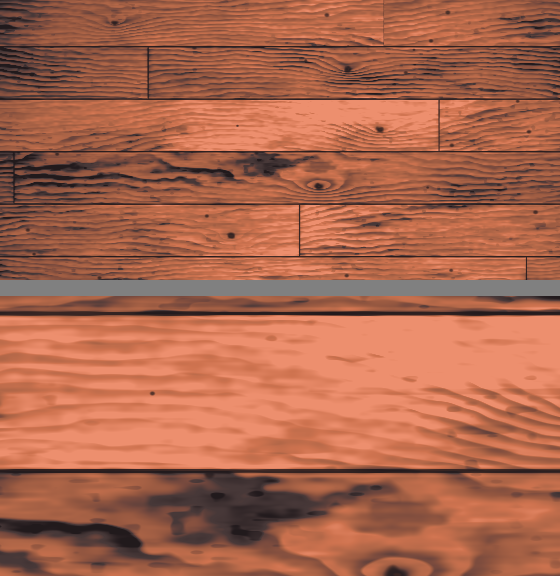
Top, the full canvas; bottom, a detail of the centre.
Reproduce this texture procedurally as a WebGL 1 fragment shader.

```glsl
precision highp float;
uniform vec2 u_resolution;

// Layout, in canvas heights
const vec2 CANVAS = vec2(2.0, 1.0);
const float PITCH = 0.1875;
const float TOP_OFFSET = 0.0208;
const float SEAM_HALF = 0.0023;
const float JOINT_HALF = 0.0021;
const float KNOT_RADIUS = 0.013;

// Per-row values, rows 0-2 and rows 3-5 counted from the top
const vec3 JOINT_UPPER = vec3(1.370, 0.529, 1.568);
const vec3 JOINT_LOWER = vec3(0.050, 1.070, 1.880);
const vec3 KNOT_UPPER = vec3(0.41, 1.245, 1.357);
const vec3 KNOT_LOWER = vec3(1.14, 0.826, 0.30);
const vec3 TONE_UPPER = vec3(0.00, -0.06, 0.11);
const vec3 TONE_LOWER = vec3(-0.08, 0.05, 0.05);

// Grain, wear and light
const float RINGS = 52.0;
const float RING_WARP = 7.0;
const float RING_CONTRAST = 0.30;
const float FIBRE_CONTRAST = 0.26;
const float BLOTCH_CONTRAST = 0.45;
const float STAIN_DEPTH = 0.34;
const float FLECK_DEPTH = 0.22;
const vec2 LIGHT_CENTRE = vec2(1.2, 0.38);
const float BASE_TONE = 0.89;
const float FALLOFF = 0.60;

const vec3 GAP = vec3(0.13, 0.10, 0.11);
const vec3 CHAR = vec3(0.28, 0.22, 0.22);
const vec3 UMBER = vec3(0.45, 0.28, 0.24);
const vec3 BROWN = vec3(0.58, 0.34, 0.25);
const vec3 RUST = vec3(0.69, 0.40, 0.28);
const vec3 AMBER = vec3(0.81, 0.45, 0.31);
const vec3 PEACH = vec3(0.93, 0.56, 0.43);

float hash(vec2 p) {
  vec3 q = fract(p.xyx * 0.1031);
  q += dot(q, q.yzx + 33.33);
  return fract((q.x + q.y) * q.z);
}

float noise(vec2 p) {
  vec2 i = floor(p), f = fract(p);
  f = f * f * (3.0 - 2.0 * f);
  return mix(mix(hash(i), hash(i + vec2(1.0, 0.0)), f.x),
             mix(hash(i + vec2(0.0, 1.0)), hash(i + 1.0), f.x), f.y);
}

float fbm(vec2 p) {
  float sum = 0.0, amp = 0.5;
  for (int i = 0; i < 4; i++) {
    sum += amp * noise(p);
    p = p * 2.03 + 7.1;
    amp *= 0.5;
  }
  return sum / 0.9375;
}

float pickRow(vec3 upper, vec3 lower, float row) {
  return dot(upper, vec3(equal(vec3(row), vec3(0.0, 1.0, 2.0))))
       + dot(lower, vec3(equal(vec3(row), vec3(3.0, 4.0, 5.0))));
}

vec3 woodRamp(float t) {
  vec3 c = mix(GAP, CHAR, smoothstep(-0.25, 0.08, t));
  c = mix(c, UMBER, clamp((t - 0.08) / 0.16, 0.0, 1.0));
  c = mix(c, BROWN, clamp((t - 0.24) / 0.19, 0.0, 1.0));
  c = mix(c, RUST, clamp((t - 0.43) / 0.20, 0.0, 1.0));
  c = mix(c, AMBER, clamp((t - 0.63) / 0.17, 0.0, 1.0));
  return mix(c, PEACH, clamp((t - 0.80) / 0.15, 0.0, 1.0));
}

void main() {
  vec2 p = gl_FragCoord.xy / u_resolution * CANVAS;
  float px = CANVAS.y / u_resolution.y;

  // Plank layout
  float down = 1.0 - p.y + TOP_OFFSET;
  float row = floor(down / PITCH);
  float across = down - row * PITCH;
  float joint = pickRow(JOINT_UPPER, JOINT_LOWER, row);
  float plank = row * 2.0 + step(joint, p.x);
  vec2 q = p + plank * vec2(17.3, 9.1);
  float rowTone = pickRow(TONE_UPPER, TONE_LOWER, row);

  // Growth rings bending around the main knot
  vec2 knot = vec2(pickRow(KNOT_UPPER, KNOT_LOWER, row),
                   PITCH * (0.4 + 0.3 * hash(vec2(row, 4.0))));
  vec2 toKnot = vec2(p.x, across) - knot;
  float field = p.y * RINGS + RING_WARP * noise(q * vec2(1.4, 5.0))
              + 0.9 * noise(q * vec2(8.0, 26.0)) + 0.3 * noise(q * vec2(35.0, 80.0))
              + 4.0 * exp(-length(toKnot * vec2(9.0, 22.0)));
  float phase = fract(field);
  float ring = smoothstep(0.15, 0.80, phase) * (1.0 - smoothstep(0.84, 1.0, phase));
  float fibre = 0.5 * noise(q * vec2(14.0, 200.0)) + 0.5 * noise(q * vec2(60.0, 150.0));

  // Light, grain and broken stains
  vec2 away = (p - LIGHT_CENTRE) * vec2(0.75, 0.80);
  float tone = BASE_TONE + rowTone - FALLOFF * dot(away, away);
  tone += BLOTCH_CONTRAST * (fbm(q * vec2(2.5, 8.0)) - 0.5);
  tone -= (RING_CONTRAST - rowTone) * ring * (0.3 + 1.1 * noise(q * vec2(4.0, 12.0)));
  tone += FIBRE_CONTRAST * (fibre - 0.5);
  float patches = fbm(q * vec2(4.0, 11.0) + 31.0);
  float stain = smoothstep(0.56, 0.80, patches + 0.30 * (fibre - 0.5) + 0.12 * (ring - 0.4));
  float streak = smoothstep(0.66, 0.86, noise(q * vec2(9.0, 85.0) + 5.0));
  float fleck = smoothstep(0.74, 0.90, noise(q * vec2(42.0, 130.0) + 3.0));
  tone -= STAIN_DEPTH * stain * (0.4 + 0.6 * ring + 0.4 * streak);
  tone -= 0.13 * streak + FLECK_DEPTH * fleck * smoothstep(0.35, 0.6, patches);

  // Main knot and scattered pin knots
  float knotDist = length(toKnot * vec2(0.9, 1.1)) + 0.008 * (noise(p * 90.0) - 0.5);
  tone -= 0.25 * exp(-knotDist / 0.02);
  float dark = 0.8 * (1.0 - smoothstep(KNOT_RADIUS * 0.4, KNOT_RADIUS + px, knotDist));
  for (int i = 0; i < 4; i++) {
    vec2 key = vec2(row * 5.0 + 2.0, float(i) * 3.0 + 1.0);
    vec2 pin = vec2(CANVAS.x * hash(key), PITCH * hash(key + 19.7));
    float size = mix(0.002, 0.007, hash(key + 41.3));
    float pinDist = length((vec2(p.x, across) - pin) * vec2(0.8, 1.0));
    dark = max(dark, 0.7 * (1.0 - smoothstep(size * 0.4, size + px, pinDist)));
  }

  // Seams with grimy, lightly worn edges
  float wobble = 0.001 * (noise(p * vec2(30.0, 8.0)) - 0.5);
  float seamDist = min(across, PITCH - across) + wobble;
  float jointDist = abs(p.x - joint) + wobble;
  float edge = min(seamDist, jointDist + 0.02 * step(row, 0.5));
  tone -= 0.45 * exp(-edge / 0.007) * noise(p * vec2(35.0, 60.0));
  tone += 0.14 * smoothstep(0.003, 0.005, seamDist) * (1.0 - smoothstep(0.006, 0.009, seamDist));
  float seam = 1.0 - smoothstep(SEAM_HALF - px * 0.5, SEAM_HALF + px * 0.5, seamDist);
  float butt = 1.0 - smoothstep(JOINT_HALF - px * 0.5, JOINT_HALF + px * 0.5, jointDist);
  seam *= 0.75 + 0.25 * noise(p * vec2(16.0, 3.0));
  dark = max(dark, max(seam, butt * mix(0.25, 0.85, step(0.5, row))));

  gl_FragColor = vec4(mix(woodRamp(tone), GAP, dark), 1.0);
}
```
